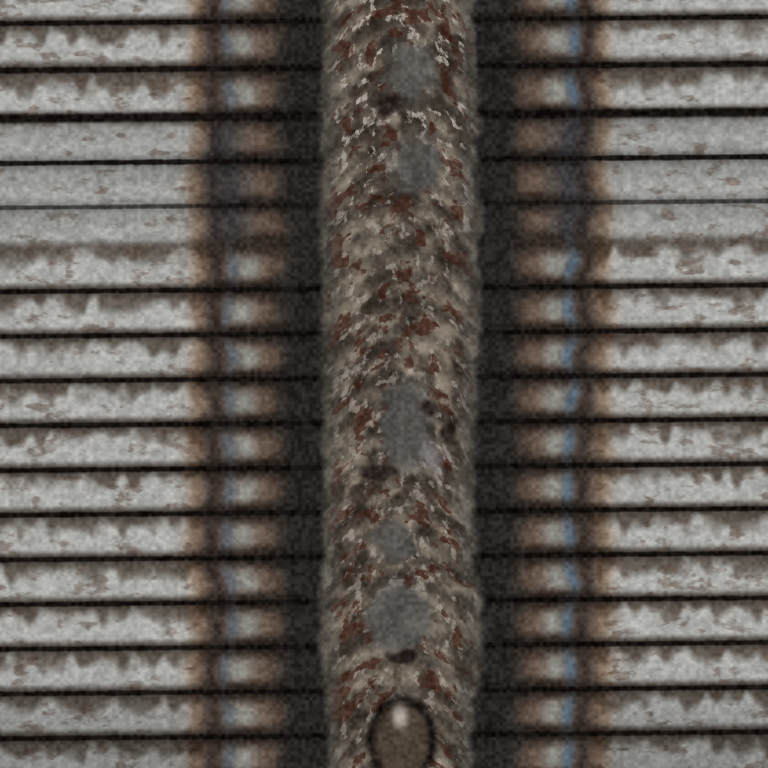
This texture is drawn by a three.js fragment shader. Its source:

```glsl
// Rusty weld bead running vertically over heat-stained, grooved steel sheets.
#define PITCH 0.0582
#define FIRST_GROOVE 0.038
#define TILT 0.009
#define GROOVE_WIDTH 0.0032
#define BEAD_LEFT 0.419
#define BEAD_RIGHT 0.622
#define RUST_AMOUNT 0.75
#define GRAIN 0.10

varying vec2 vUv;

float hash(vec2 p) {
  p = fract(p * vec2(0.1031, 0.1137));
  p += dot(p, p.yx + 33.33);
  return fract((p.x + p.y) * p.x * 17.3);
}

float noise(vec2 p) {
  vec2 i = floor(p), f = fract(p);
  f = f * f * (3.0 - 2.0 * f);
  return mix(mix(hash(i), hash(i + vec2(1, 0)), f.x),
             mix(hash(i + vec2(0, 1)), hash(i + vec2(1, 1)), f.x), f.y);
}

float fbm(vec2 p) {
  float sum = 0.0, amp = 0.53;
  for (int i = 0; i < 4; i++) {
    sum += amp * noise(p);
    p = p * 2.03 + 17.7;
    amp *= 0.5;
  }
  return sum;
}

// Soft elliptical mask, one inside
float blob(vec2 p, vec2 centre, vec2 radius, float soft) {
  return 1.0 - smoothstep(1.0 - soft, 1.0 + soft, length((p - centre) / radius));
}

float band(float x, float centre, float width) {
  float d = (x - centre) / width;
  return exp(-d * d);
}

vec3 sheets(vec2 p) {
  float row = (p.y - FIRST_GROOVE - TILT * p.x) / PITCH;
  row -= 0.13 * smoothstep(11.2, 12.0, row) * (1.0 - smoothstep(14.2, 15.5, row)) * -1.0;
  float f = fract(row), nearest = floor(row + 0.5);
  float fine = fbm(p * vec2(120.0, 150.0) + 3.0);
  float smoothRows = smoothstep(10.9, 11.3, row) * (1.0 - smoothstep(13.7, 14.0, row));

  // Bright worn steel with a ragged upper rim in each row
  float ragged = f + 0.5 * (noise(p * vec2(75.0, 40.0)) - 0.5);
  float worn = smoothstep(0.04, 0.24, f) * (1.0 - smoothstep(0.5, 0.9, ragged));
  worn = mix(worn, 0.52 + 0.3 * band(f, 0.35, 0.25), smoothRows);
  vec3 rim = mix(vec3(0.37, 0.34, 0.31), vec3(0.44, 0.44, 0.43), smoothRows);
  vec3 steel = mix(rim, vec3(0.67, 0.67, 0.66), worn);
  float grime = smoothstep(0.58, 0.78, fbm(p * vec2(45.0, 85.0)));
  steel = mix(steel, vec3(0.33, 0.26, 0.21), grime * 0.45);
  steel *= 1.0 - 0.2 * (1.0 - smoothstep(0.02, 0.15, p.y));

  // Heat tint by distance from the bead
  float t = max(BEAD_LEFT - p.x, p.x - BEAD_RIGHT);
  t += 0.014 * (noise(p * vec2(16.0, 30.0)) - 0.5);
  float right = step(0.5, p.x);
  float lit = smoothstep(0.1, 0.4, f) * (1.0 - smoothstep(0.55, 0.95, f));
  vec3 heat = mix(vec3(0.15, 0.145, 0.14), vec3(0.34, 0.28, 0.24) * (0.6 + 0.55 * lit),
                  smoothstep(0.035, 0.075, t));
  float glow = lit * (1.0 - 0.75 * smoothRows);
  heat = mix(heat, vec3(0.58, 0.59, 0.57), 0.85 * glow * band(t, 0.101, 0.017));
  heat = mix(heat, vec3(0.32, 0.43, 0.53), (0.25 + 0.5 * lit) * band(t, 0.122, 0.009)
             * (0.6 + 0.4 * right) * (1.0 - 0.6 * smoothRows));
  heat = mix(heat, vec3(0.20, 0.17, 0.155), 0.85 * band(t, 0.141, 0.011));
  heat = mix(heat, vec3(0.17, 0.18, 0.20), 0.65 * smoothRows * band(t, 0.12, 0.025));
  vec3 col = mix(heat, steel, smoothstep(0.138, 0.178, t));
  col = mix(col, col * vec3(0.85, 0.72, 0.6), 0.7 * band(t, 0.163, 0.014));
  col *= 1.0 + 2.5 * GRAIN * (fine - 0.5);

  // Grooves: one is wide, one is closed, two are shallow
  float thick = GROOVE_WIDTH * (1.0 + 0.7 * band(nearest, 14.0, 0.4));
  float faint = 1.0 - 0.95 * band(nearest, 11.0, 0.3) - 0.4 * band(nearest, 12.0, 0.3);
  float away = abs(row - nearest) * PITCH + 0.0012 * (noise(p * vec2(60.0, 9.0)) - 0.5);
  float cut = 1.0 - smoothstep(thick * 0.45, thick * 1.5, away);
  col *= 1.0 - 0.28 * faint * band(away, 0.0, 0.008);
  return mix(col, vec3(0.075, 0.06, 0.055), cut * faint * 0.95);
}

vec3 bead(vec2 p, float across) {
  // Curved ripples left by the advancing weld pool
  vec2 q = vec2(p.x, p.y + 0.05 * across * across);
  float coarse = fbm(q * vec2(45.0, 38.0));
  float speck = fbm(q * vec2(105.0, 95.0) + 40.0);
  vec3 col = mix(vec3(0.25, 0.22, 0.19), vec3(0.50, 0.46, 0.41), smoothstep(0.25, 0.75, coarse));
  col *= 0.93 + 0.14 * sin(q.y * 190.0 + 5.0 * coarse);
  float pale = smoothstep(0.55, 0.75, speck) * (0.55 + 0.35 * smoothstep(0.65, 0.9, p.y));
  col = mix(col, vec3(0.70, 0.67, 0.63), pale);
  float rust = smoothstep(0.57, 0.70, fbm(q * vec2(62.0, 70.0) + 91.0));
  col = mix(col, vec3(0.25, 0.14, 0.105), rust * RUST_AMOUNT);

  // Smooth slag patches and dark pits
  vec2 w = p + 0.012 * (vec2(noise(p * 60.0), noise(p * 60.0 + 31.0)) - 0.5);
  float slag = max(blob(w, vec2(0.535, 0.905), vec2(0.031, 0.038), 0.35),
                   blob(w, vec2(0.540, 0.785), vec2(0.032, 0.040), 0.35));
  slag = max(slag, blob(w, vec2(0.530, 0.447), vec2(0.032, 0.060), 0.25));
  slag = max(slag, blob(w, vec2(0.513, 0.297), vec2(0.027, 0.027), 0.3));
  slag = max(slag, blob(w, vec2(0.521, 0.195), vec2(0.043, 0.048), 0.25));
  col = mix(col, vec3(0.335, 0.33, 0.32) * (0.85 + 0.3 * coarse), slag * 0.88);
  float pit = max(blob(w, vec2(0.507, 0.862), vec2(0.020, 0.014), 0.6),
                  blob(w, vec2(0.558, 0.472), vec2(0.013, 0.011), 0.5));
  pit = max(pit, blob(w, vec2(0.586, 0.440), vec2(0.011, 0.017), 0.5));
  pit = max(pit, blob(w, vec2(0.492, 0.388), vec2(0.020, 0.011), 0.5));
  pit = max(pit, blob(w, vec2(0.523, 0.146), vec2(0.019, 0.009), 0.4));
  col = mix(col, vec3(0.12, 0.09, 0.085), pit * 0.85);
  col = mix(col, vec3(0.62, 0.61, 0.62), 0.6 * blob(w, vec2(0.560, 0.405), vec2(0.013, 0.02), 0.6));

  // Rounded crater at the lower end
  float dome = length((p - vec2(0.523, 0.035)) / vec2(0.040, 0.055));
  col = mix(col, vec3(0.30, 0.26, 0.22) * (0.7 + 0.6 * coarse), 1.0 - smoothstep(0.85, 1.05, dome));
  col *= 1.0 - 0.65 * band(dome, 1.0, 0.15);
  col += 0.38 * blob(p, vec2(0.521, 0.067), vec2(0.010, 0.014), 0.7);

  // Grey, darker flanks
  vec3 flank = vec3(0.31, 0.30, 0.28) * (0.65 + 0.7 * coarse);
  return mix(col, flank, 0.8 * smoothstep(0.68, 1.0, abs(across)));
}

void main() {
  vec2 p = vUv;
  float wobble = 0.012 * (noise(vec2(p.y * 14.0, 4.0)) - 0.5) + 0.008 * (noise(p * 70.0) - 0.5);
  float narrow = 0.010 * (1.0 - smoothstep(0.0, 0.2, p.y));
  float centre = 0.5 * (BEAD_LEFT + BEAD_RIGHT) + 0.4 * wobble;
  float halfWidth = 0.5 * (BEAD_RIGHT - BEAD_LEFT) + wobble - narrow;
  float across = (p.x - centre) / halfWidth;
  float inside = 1.0 - smoothstep(0.93, 1.07, abs(across));
  vec3 col = mix(sheets(p), bead(p, across), inside);
  col += GRAIN * (noise(p * 210.0) - 0.5);
  gl_FragColor = vec4(clamp(col, 0.0, 1.0), 1.0);
}
```
